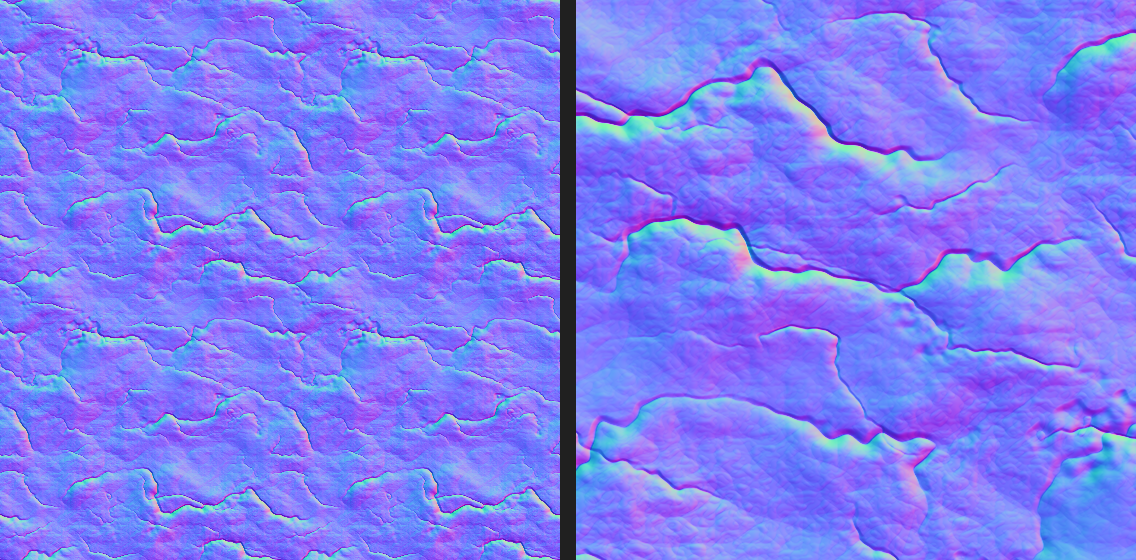
Left: the whole. Right: its middle third, enlarged.
Write a WebGL 1 fragment shader that draws this texture map.

```glsl
precision highp float;
// Tangent-space normal map of layered, weathered rock with chipped ledges.

uniform vec2 u_resolution;

#define REPEATS 2.0       // tiles across the canvas
#define TILT 0.030        // rise of a plate from its foot to its top edge
#define LIP 0.007         // height of the overhang above each crack
#define LIP_WIDTH 0.055   // width of the overhang, as a share of a plate
#define EDGE_POWER 9.0    // sharpness of the rounded top edge
#define WARP 0.95         // waviness of the ledges
#define GRAIN 0.017       // depth of the small chips
#define SAMPLE_STEP 0.002 // distance between height samples, in tiles

const float TAU = 6.28318;

float hash(vec2 p) {
  vec3 q = fract(p.xyx * vec3(0.1031, 0.1030, 0.0973));
  q += dot(q, q.yzx + 33.33);
  return fract((q.x + q.y) * q.z);
}

// Dot product of a lattice corner's random direction with the offset from it.
float corner(vec2 cell, vec2 offset, vec2 period, float seed) {
  float angle = TAU * hash(mod(cell, period) + seed);
  return dot(vec2(cos(angle), sin(angle)), offset);
}

// Gradient noise that wraps after a whole number of cells.
float noise(vec2 uv, vec2 period, float seed) {
  vec2 p = uv * period;
  vec2 c = floor(p);
  vec2 f = p - c;
  vec2 w = f * f * f * (f * (f * 6.0 - 15.0) + 10.0);
  vec2 e = vec2(1.0, 0.0);
  float low = mix(corner(c, f, period, seed),
                  corner(c + e, f - e, period, seed), w.x);
  float high = mix(corner(c + e.yx, f - e.yx, period, seed),
                   corner(c + 1.0, f - 1.0, period, seed), w.x);
  return mix(low, high, w.y);
}

// Sum of octaves; crease folds the noise into sharp grooves.
float octaves(vec2 uv, vec2 period, float gain, float crease, float seed) {
  float sum = 0.0;
  float amplitude = 1.0;
  for (int i = 0; i < 5; i++) {
    float n = noise(uv, period, seed);
    sum += amplitude * mix(n, abs(n), crease);
    amplitude *= gain;
    period *= 2.0;
    seed += 13.7;
  }
  return sum;
}

// Overlapping plates: overhang at the foot, gentle rise, rounded top edge.
float strata(vec2 uv, vec2 count, vec2 period, float seed) {
  float warp = WARP * octaves(uv, period, 0.46, 0.0, seed);
  float t = fract(dot(uv, count) + warp);
  float plate = LIP * smoothstep(0.0, LIP_WIDTH, t) + TILT * t
              - (LIP + TILT) * pow(t, EDGE_POWER);
  float presence = smoothstep(-0.35, 0.35, noise(uv, period + 1.0, seed + 71.0));
  return plate * presence;
}

float rockHeight(vec2 uv) {
  float ledges = strata(uv, vec2(0.0, 4.0), vec2(3.0, 3.0), 11.0);
  float shelves = strata(uv, vec2(2.0, 7.0), vec2(5.0, 6.0), 137.0);
  float roughness = 1.0 + 0.9 * noise(uv, vec2(4.0, 5.0), 211.0);
  float chips = octaves(uv, vec2(6.0, 8.0), 0.48, 0.65, 293.0);
  return ledges + 0.35 * shelves + GRAIN * roughness * chips;
}

void main() {
  vec2 uv = fract(gl_FragCoord.xy / u_resolution * REPEATS);

  // Slope by finite differences, then packed as a normal.
  vec2 e = vec2(SAMPLE_STEP, 0.0);
  float h = rockHeight(uv);
  vec2 slope = vec2(rockHeight(uv + e) - h, rockHeight(uv + e.yx) - h) / SAMPLE_STEP;
  vec3 normal = normalize(vec3(-slope, 1.0));
  gl_FragColor = vec4(0.5 + 0.5 * normal, 1.0);
}
```
